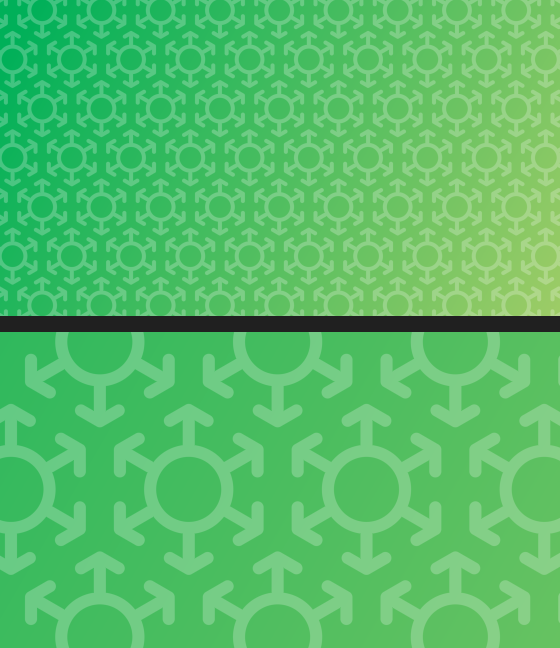
Top: the whole. Bottom: its middle third, enlarged.
Give the GLSL for this pattern, as a WebGL 1 fragment shader.

```glsl
precision highp float;
// Staggered rows of pale six-arrow rings over a diagonal green gradient.

uniform vec2 u_resolution;

float segmentDistance(vec2 p, vec2 a, vec2 b) {
  vec2 pa = p - a, ba = b - a;
  return length(pa - ba * clamp(dot(pa, ba) / dot(ba, ba), 0.0, 1.0));
}

// Distance to the centre line of a ring with six outward arrows.
float arrowRing(vec2 p) {
  float ring = abs(length(p) - 0.217);

  // Fold the plane onto the half sector of the upward arrow.
  vec2 mirror = vec2(0.8660254, -0.5);
  p = abs(p);
  p -= 2.0 * max(dot(p, mirror), 0.0) * mirror;
  p.x = abs(p.x);

  vec2 tip = vec2(0.0, 0.447);
  float shaft = segmentDistance(p, vec2(0.0, 0.217), tip);
  float barb = segmentDistance(p, tip, tip + vec2(0.106, -0.061));
  return min(ring, min(shaft, barb));
}

// Offset from the centre of the enclosing cell; a cell spans two rows.
vec2 cellOffset(vec2 p) {
  vec2 cell = vec2(1.0, 1.66);
  return mod(p + 0.5 * cell, cell) - 0.5 * cell;
}

void main() {
  vec2 uv = gl_FragCoord.xy / u_resolution.y;

  // Gradient running from the upper left to the lower right.
  float along = dot(vec2(uv.x, 1.0 - uv.y), vec2(0.866, 0.5));
  float blend = clamp((along - 0.1) / 1.94, 0.0, 1.0);
  vec3 color = mix(vec3(0.0, 0.69, 0.35), vec3(0.62, 0.80, 0.40), blend);

  // One unit is the horizontal spacing; alternate rows shift by half.
  float unitsPerHeight = 5.333;
  vec2 p = uv * unitsPerHeight - vec2(0.212, 1.01);
  float line = min(arrowRing(cellOffset(p)),
                   arrowRing(cellOffset(p - vec2(0.5, 0.83))));

  float pixel = unitsPerHeight / u_resolution.y;
  float ink = 1.0 - smoothstep(-0.7 * pixel, 0.7 * pixel, line - 0.034);
  gl_FragColor = vec4(mix(color, vec3(1.0), 0.24 * ink), 1.0);
}
```
